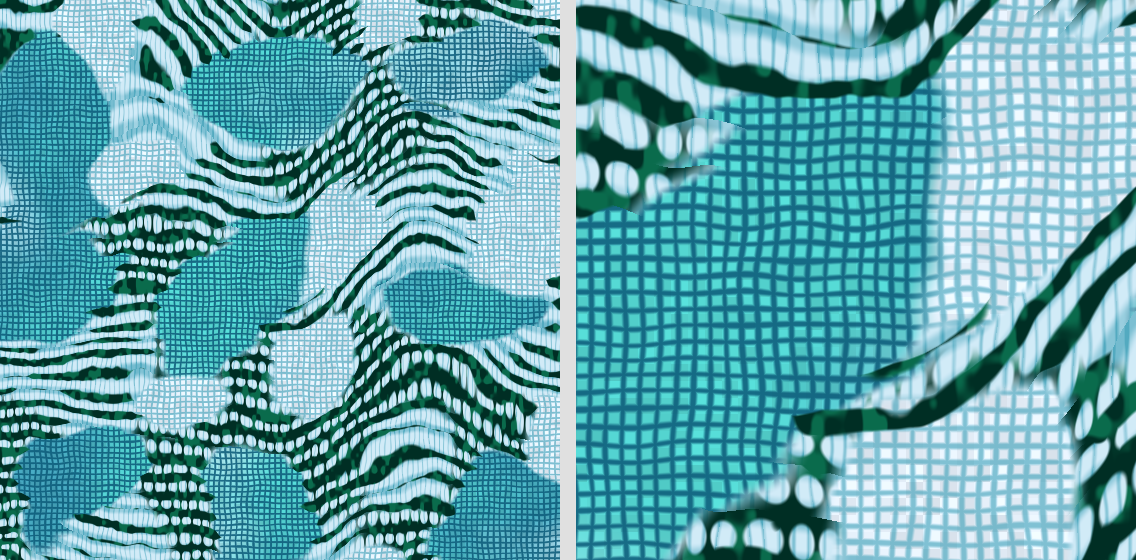
Left, the full canvas; right, a detail of the centre.
A three.js fragment shader for this pattern:

```glsl
// Embroidered mountain ranges: rows of stitched pale thread split by dark green
// ridge lines, broken by open lakes and snow fields of woven cloth.
// Ridges are contours of a warped height; open areas are scattered patches.
varying vec2 vUv;

const vec3 PALE = vec3(0.82, 0.92, 0.97);
const vec3 SNOW = vec3(0.90, 0.94, 0.98);
const vec3 TEAL = vec3(0.33, 0.84, 0.82);
const vec3 BLUE = vec3(0.27, 0.64, 0.73);
const vec3 DEEP = vec3(0.05, 0.36, 0.48);
const vec3 GREEN = vec3(0.04, 0.42, 0.30);
const vec3 DARK = vec3(0.00, 0.18, 0.14);

const float ROWS = 30.0;      // ridge lines per canvas
const float WEAVE = 100.0;    // cloth threads per canvas
const float STITCHES = 115.0; // stitches per canvas along a row
const float BEADS = 52.0;     // knots per canvas along a row

float hash(vec2 p) {
  vec3 q = fract(vec3(p.xyx) * 0.1031);
  q += dot(q, q.yzx + 33.33);
  return fract((q.x + q.y) * q.z);
}

float noise(vec2 p) {
  vec2 i = floor(p), f = fract(p);
  f = f * f * (3.0 - 2.0 * f);
  return mix(mix(hash(i), hash(i + vec2(1.0, 0.0)), f.x),
             mix(hash(i + vec2(0.0, 1.0)), hash(i + 1.0), f.x), f.y);
}

float fbm(vec2 p) {
  return 0.55 * noise(p) + 0.3 * noise(p * 2.1 + 7.0) + 0.15 * noise(p * 4.3 + 19.0);
}

// Signed distance to scattered stretched blobs, one per cell, negative inside.
float patches(vec2 p, float radius, float seed) {
  vec2 cell = floor(p);
  float d = 9.0;
  for (int y = -1; y <= 1; y++) {
    for (int x = -1; x <= 1; x++) {
      vec2 c = cell + vec2(float(x), float(y));
      vec2 jitter = vec2(hash(c + seed), hash(c + seed + 41.0)) - 0.5;
      vec2 v = p - c - 0.5 - 0.4 * jitter;
      float a = 6.2832 * hash(c + seed + 83.0);
      v = vec2(cos(a) * v.x + sin(a) * v.y, cos(a) * v.y - sin(a) * v.x);
      float r = radius * (0.8 + 0.4 * hash(c + seed + 11.0));
      d = min(d, length(v * vec2(0.75, 1.3)) - r);
    }
  }
  return d;
}

// Height whose level lines are the ridges, sloping left and right in folds.
float ridgeHeight(vec2 p) {
  float folds = 0.30 * noise(p * vec2(4.0, 1.7) + 3.0);
  return p.y + folds + 0.03 * noise(p * 14.0) + 0.010 * noise(p * 36.0);
}

// Dark gaps between the threads of an open weave.
float weaveLines(vec2 p) {
  vec2 q = p * WEAVE + 0.5 * vec2(noise(p * 30.0), noise(p * 30.0 + 50.0));
  vec2 d = abs(fract(q) - 0.5);
  vec2 width = 0.10 + 0.10 * vec2(noise(q * vec2(1.0, 0.3)), noise(q.yx * vec2(1.0, 0.3) + 9.0));
  vec2 lines = 1.0 - smoothstep(width - 0.10, width + 0.13, d);
  return max(lines.x, lines.y);
}

// Woven cloth: tinted water, or pale snow with fainter gaps.
vec3 clothColor(vec2 p, float water) {
  vec3 lake = mix(TEAL, BLUE, smoothstep(0.35, 0.70, fbm(p * 3.0 + 5.0)));
  lake = mix(lake, PALE, 0.65 * smoothstep(0.55, 0.78, fbm(p * 3.4 + 31.0)));
  vec3 thread = mix(SNOW, lake, water);
  thread *= 0.94 + 0.12 * hash(floor(p * WEAVE));
  vec3 gap = mix(BLUE, DEEP, water);
  return mix(thread, gap, weaveLines(p) * mix(0.65, 0.88, water));
}

// Raised pale thread with fine gaps, shaded towards the row edges.
vec3 threadColor(vec2 p, float across, float stitch, float row) {
  float gap = smoothstep(0.26, 0.5, abs(fract(stitch) - 0.5));
  float shade = 0.45 * gap + 0.5 * smoothstep(0.12, 0.36, across);
  shade *= 0.6 + 0.8 * hash(vec2(floor(stitch), row));
  return mix(PALE, BLUE, clamp(shade, 0.0, 0.9));
}

void main() {
  vec2 p = vUv;
  float phase = ROWS * ridgeHeight(p);
  float lineRow = floor(phase), threadRow = floor(phase + 0.5);
  float toLine = abs(fract(phase) - 0.5);
  float toThread = abs(fract(phase + 0.5) - 0.5);

  // Open lakes and snow fields with ragged row ends
  vec2 q = 2.7 * (p + 0.13 * (vec2(fbm(p * 5.0), fbm(p * 5.0 + 60.0)) - 0.5));
  float lake = patches(q + 0.3, 0.32, 2.0);
  float snow = patches(q + 0.8, 0.23, 23.0);
  float open = min(lake, snow);
  float threadEnd = open + 0.12 * (hash(vec2(threadRow, 5.0)) - 0.5);
  float lineEnd = open + 0.16 * (hash(vec2(lineRow, 8.0)) - 0.5);

  // Ridge lines: uneven, sometimes broken, with scalloped edges
  float stitch = p.x * STITCHES + 0.5 * noise(p * 50.0) + 3.7 * threadRow;
  float along = noise(vec2(p.x * 9.0 + lineRow * 7.3, lineRow));
  float knotted = smoothstep(0.50, 0.60, noise(p * 5.5 + 14.0));
  float width = 0.16 + 0.13 * along + 0.03 * knotted;
  width *= max(knotted, smoothstep(0.12, 0.24, along));
  width += 0.10 * (noise(vec2(p.x * STITCHES, lineRow * 3.0)) - 0.5);
  width = mix(-0.1, width, smoothstep(-0.02, 0.05, lineEnd));
  float ink = 1.0 - smoothstep(width - 0.05, width + 0.05, toLine);

  // Knots: rounded beads of thread with dark gaps between them
  float bead = p.x * BEADS + 9.0 * hash(vec2(threadRow, 2.0));
  bead += 0.9 * noise(vec2(p.x * 26.0, threadRow));
  float beadEdge = length(vec2(fract(bead) - 0.5, 1.25 * toThread));
  float landEdge = smoothstep(-0.01, 0.04, threadEnd);
  ink = max(ink, knotted * landEdge * smoothstep(0.36, 0.48, beadEdge));

  // Layers: cloth, raised thread, dark ridges
  float water = smoothstep(-0.03, 0.03, snow - lake);
  vec3 color = threadColor(p, toThread, stitch, threadRow);
  color = mix(clothColor(p, water), color, smoothstep(-0.015, 0.015, threadEnd));
  float glint = smoothstep(0.48, 0.74, noise(p * vec2(130.0, 75.0)));
  color = mix(color, mix(DARK, GREEN, glint), ink);
  gl_FragColor = vec4(color, 1.0);
}
```
